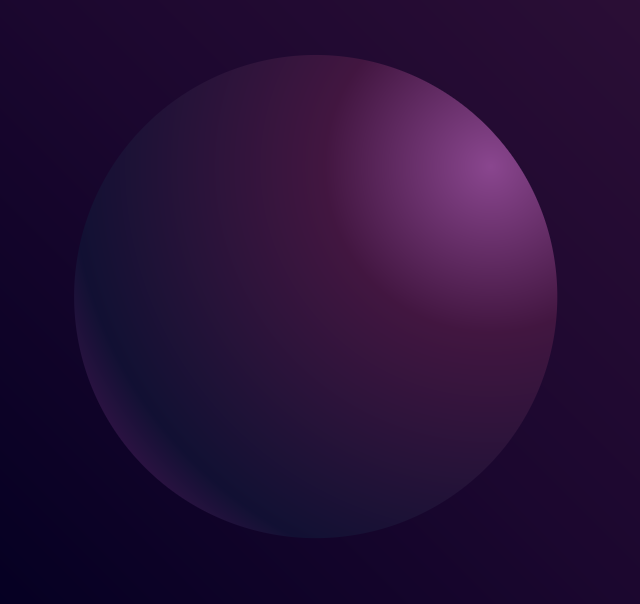
Give the GLSL for this background, as a WebGL 1 fragment shader.

```glsl
precision highp float;
// A violet planet-like disc on a dark diagonal gradient.
// The disc is shaded by rings of colour around an off-centre highlight,
// ending in a faint rim light on the side opposite to it.

uniform vec2 u_resolution;

// Diagonal backdrop, t runs from lower left (0) to upper right (1).
vec3 backdrop(float t) {
  vec3 navy = vec3(0.020, 0.000, 0.135);
  vec3 indigo = vec3(0.106, 0.027, 0.183);
  vec3 plum = vec3(0.167, 0.055, 0.210);
  return t < 0.5 ? mix(navy, indigo, t * 2.0) : mix(indigo, plum, t * 2.0 - 1.0);
}

// Disc colour by distance from the highlight.
vec3 discShade(float d) {
  vec3 color = mix(vec3(0.540, 0.275, 0.560), vec3(0.258, 0.086, 0.252),
                   clamp(d / 0.275, 0.0, 1.0));
  color = mix(color, vec3(0.068, 0.064, 0.200),
              clamp((d - 0.275) / 0.418, 0.0, 1.0));
  return mix(color, vec3(0.165, 0.072, 0.255),
             clamp((d - 0.693) / 0.067, 0.0, 1.0));
}

void main() {
  // Lengths are measured in canvas heights.
  vec2 p = gl_FragCoord.xy / u_resolution.y;
  float pixel = 1.0 / u_resolution.y;

  float diagonal = (gl_FragCoord.x + gl_FragCoord.y) / (u_resolution.x + u_resolution.y);
  vec3 color = backdrop(diagonal);

  // Disc with a one pixel soft edge.
  float edge = length(p - vec2(0.5227, 0.509)) - 0.400;
  float coverage = clamp(0.5 - edge / pixel, 0.0, 1.0);
  color = mix(color, discShade(length(p - vec2(0.8127, 0.7245))), coverage);

  gl_FragColor = vec4(color, 1.0);
}
```
